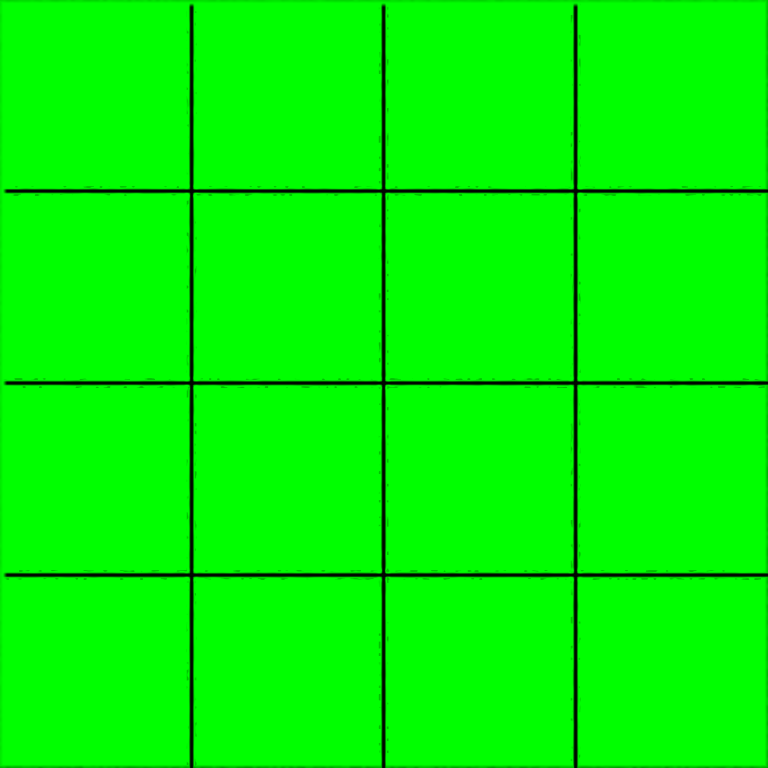
Reproduce this pattern procedurally as a Shadertoy shader.

```glsl
// A bright green sheet ruled by thin black lines into four by four square cells.
// Soft distance bands draw the lines; value noise roughens their edges, adds
// faint specks beside them and dims the sheet's border.

const float CELLS = 4.0;
const float LINE_CORE = 0.0007;   // half width of the solid black centre
const float LINE_EDGE = 0.0041;   // half width where the soft edge ends
const vec2 GRID_SHIFT = vec2(-0.0005, 0.0012);
const vec3 SHEET_GREEN = vec3(0.0, 1.0, 0.0);
const vec3 LINE_BLACK = vec3(0.0, 0.02, 0.0);

// Integer hash of a lattice point, from 0 to 1
float hash(ivec2 cell) {
    uvec2 q = uvec2(cell) * uvec2(1597u, 3812u) + 7919u;
    uint n = (q.x ^ (q.y << 7)) * 2654435u;
    n = (n ^ (n >> 15)) * 22695477u;
    return float((n ^ (n >> 16)) & 65535u) / 65535.0;
}

float valueNoise(vec2 p) {
    ivec2 i = ivec2(floor(p));
    vec2 f = fract(p);
    f = f * f * (3.0 - 2.0 * f);
    float low = mix(hash(i), hash(i + ivec2(1, 0)), f.x);
    float high = mix(hash(i + ivec2(0, 1)), hash(i + ivec2(1, 1)), f.x);
    return mix(low, high, f.y);
}

// Signed offsets to the nearest inner grid lines
vec2 gridOffset(vec2 p) {
    vec2 index = clamp(floor(p * CELLS + 0.5), 1.0, CELLS - 1.0);
    return p - index / CELLS;
}

float softBand(float dist, float core, float edge, float pixel) {
    return 1.0 - smoothstep(core, max(edge, core + pixel), dist);
}

// One ruled line: dark band, thinned slightly beside each crossing
float ruledLine(float across, float along, float wobble, float pixel) {
    float a = abs(along);
    float pinch = smoothstep(0.003, 0.006, a) * (1.0 - smoothstep(0.006, 0.011, a));
    float edge = LINE_EDGE + 0.0007 * (wobble - 0.5) - 0.0006 * pinch;
    return softBand(abs(across), LINE_CORE, edge, pixel);
}

// Sparse pale flecks at the outer rim of a line
float rimSpecks(float across, float grain) {
    float rim = softBand(abs(abs(across) - 0.0052), 0.0005, 0.0019, 0.0);
    return 0.25 * rim * smoothstep(0.62, 0.9, grain);
}

// Narrow shading along one side of the sheet
float borderShade(float dist, float strength, float grain) {
    return strength * (0.6 + 0.4 * grain) * (1.0 - smoothstep(0.0, 0.005, dist));
}

void mainImage(out vec4 fragColor, in vec2 fragCoord) {
    vec2 uv = fragCoord / iResolution.xy;
    float pixel = 1.0 / min(iResolution.x, iResolution.y);
    vec2 offset = gridOffset(uv - GRID_SHIFT);
    float wobble = valueNoise(uv * 90.0);
    float grain = valueNoise(uv * 190.0 + 31.0);

    // Lines fade out just before the left and top sides
    float fadeLeft = smoothstep(0.003, 0.010, uv.x);
    float fadeTop = smoothstep(0.003, 0.010, 1.0 - uv.y);
    float vertical = fadeTop * ruledLine(offset.x, offset.y, wobble, pixel);
    float horizontal = fadeLeft * ruledLine(offset.y, offset.x, wobble, pixel);
    float knot = softBand(length(offset), 0.0025, 0.0055, pixel);
    float dark = max(max(vertical, horizontal), knot);

    // Wear around the lines
    float specks = max(fadeTop * rimSpecks(offset.x, grain),
                       fadeLeft * rimSpecks(offset.y, grain));
    dark = max(dark, specks);

    // Dim rim of the sheet, strongest at the bottom and right
    float border = max(borderShade(uv.y, 0.42, grain),
                       borderShade(1.0 - uv.x, 0.32, grain));
    border = max(border, max(borderShade(uv.x, 0.12, grain),
                             borderShade(1.0 - uv.y, 0.18, grain)));
    dark = max(dark, border);

    fragColor = vec4(mix(SHEET_GREEN, LINE_BLACK, dark), 1.0);
}
```
